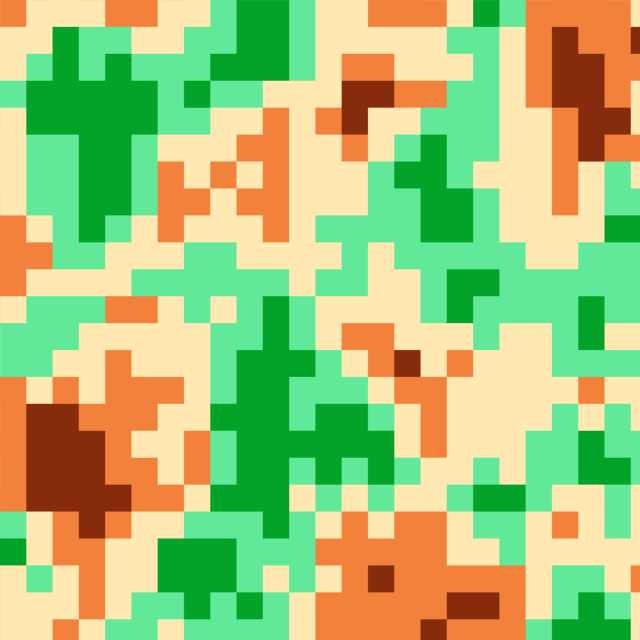
Give the GLSL for this texture, as a WebGL 1 fragment shader.

```glsl
precision highp float;
// Blocky terrain mosaic: layered gradient noise cut into five flat colour bands.

uniform vec2 u_resolution;

#define CELLS vec2(24.35, 23.77)  // blocks across and down the canvas
#define PATCH_SIZE 6.2            // width of the largest patches, in blocks
#define ROUGHNESS 0.62            // strength of each finer noise layer
#define SEED 17.0
#define EDGE_PIXELS 1.2           // softness of block borders
// Band limits, in standard deviations of the noise
#define BROWN_LIMIT -1.72
#define ORANGE_LIMIT -0.70
#define CREAM_LIMIT 0.33
#define MINT_LIMIT 1.33

const vec3 BROWN  = vec3(0.53, 0.17, 0.05);
const vec3 ORANGE = vec3(0.95, 0.51, 0.23);
const vec3 CREAM  = vec3(1.00, 0.91, 0.70);
const vec3 MINT   = vec3(0.38, 0.91, 0.60);
const vec3 GREEN  = vec3(0.01, 0.64, 0.16);

const float NOISE_DEVIATION = 0.216; // of one gradient noise layer

float hash(vec2 p) {
  vec3 q = fract(vec3(p.xyx) * 0.1031);
  q += dot(q, q.yzx + 33.33);
  return fract((q.x + q.y) * q.z);
}

// Slope contribution of one lattice corner
float cornerSlope(vec2 corner, vec2 offset) {
  float angle = 6.28318 * hash(corner);
  return dot(vec2(cos(angle), sin(angle)), offset);
}

float gradientNoise(vec2 p) {
  vec2 i = floor(p);
  vec2 f = p - i;
  vec2 w = f * f * f * (f * (f * 6.0 - 15.0) + 10.0);
  vec2 e = vec2(1.0, 0.0);
  float near = mix(cornerSlope(i, f), cornerSlope(i + e.xy, f - e.xy), w.x);
  float far = mix(cornerSlope(i + e.yx, f - e.yx), cornerSlope(i + e.xx, f - e.xx), w.x);
  return mix(near, far, w.y);
}

// Layered noise scaled to unit deviation
float terrain(vec2 cell) {
  vec2 p = cell / PATCH_SIZE + SEED;
  mat2 turnAndShrink = 1.95 * mat2(0.8, 0.6, -0.6, 0.8);
  float sum = 0.0;
  float power = 0.0;
  float weight = 1.0;
  for (int layer = 0; layer < 3; layer++) {
    sum += weight * gradientNoise(p);
    power += weight * weight;
    weight *= ROUGHNESS;
    p = turnAndShrink * p + 41.7;
  }
  return sum / (NOISE_DEVIATION * sqrt(power));
}

vec3 blockColor(vec2 cell) {
  float height = terrain(cell);
  vec3 color = mix(BROWN, ORANGE, step(BROWN_LIMIT, height));
  color = mix(color, CREAM, step(ORANGE_LIMIT, height));
  color = mix(color, MINT, step(CREAM_LIMIT, height));
  return mix(color, GREEN, step(MINT_LIMIT, height));
}

void main() {
  // Block coordinates, counted from the upper left
  vec2 uv = gl_FragCoord.xy / u_resolution;
  vec2 p = vec2(uv.x, 1.0 - uv.y) * CELLS - 0.5;
  vec2 cell = floor(p);

  // Blend the four nearest blocks only along their thin borders
  vec2 edge = EDGE_PIXELS * CELLS / u_resolution;
  vec2 blend = clamp((p - cell - 0.5) / edge + 0.5, 0.0, 1.0);
  vec3 upper = mix(blockColor(cell), blockColor(cell + vec2(1.0, 0.0)), blend.x);
  vec3 lower = mix(blockColor(cell + vec2(0.0, 1.0)), blockColor(cell + 1.0), blend.x);
  gl_FragColor = vec4(mix(upper, lower, blend.y), 1.0);
}
```
